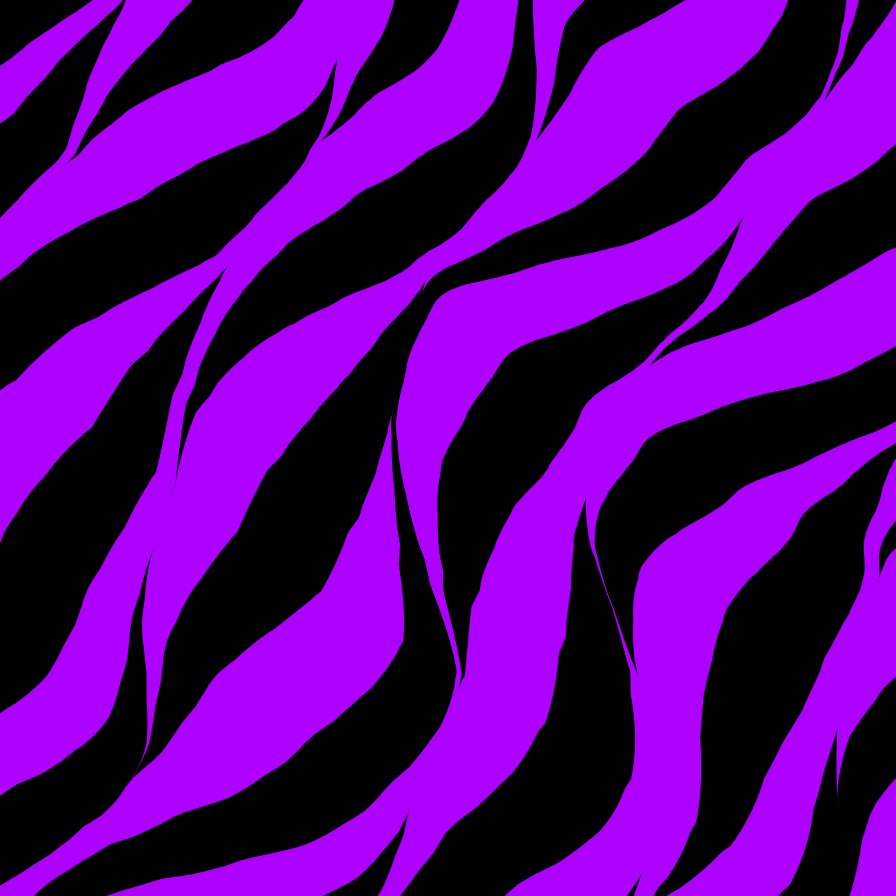
Give the GLSL for this pattern, as a WebGL 1 fragment shader.

```glsl
precision highp float;
// Zebra hide: slanted black stripes on violet that swell, taper to points and fork.

#define STRIPE_ANGLE 0.98   // lean of the stripes, radians
#define COLUMNS 22          // black and violet ribbon pairs across the canvas
#define BLACK_WIDTH 0.049   // mean width of a black ribbon
#define VIOLET_WIDTH 0.053  // mean width of a violet ribbon
#define SWELL_RATE 1.15     // width cycles per canvas length along a stripe
#define BEND 0.10           // sideways sway of all stripes
#define BEND_SCALE 1.9      // frequency of that sway
#define EDGE_PIXELS 0.75    // half width of the edge smoothing
#define SEED 3.0
#define BLACK vec3(0.0)
#define VIOLET vec3(0.68, 0.0, 1.0)

uniform vec2 u_resolution;

float hash(float n) {
  float x = fract(n * 0.1031 + SEED * 0.173);
  x *= x + 33.33;
  return fract(x * (x + x));
}

float hash2(vec2 cell) {
  return hash(dot(cell, vec2(1.0, 17.31)));
}

// Smooth value noise in 0..1
float noise(vec2 p) {
  vec2 cell = floor(p);
  vec2 f = fract(p);
  f = f * f * f * (f * (f * 6.0 - 15.0) + 10.0);
  float low = mix(hash2(cell), hash2(cell + vec2(1.0, 0.0)), f.x);
  float high = mix(hash2(cell + vec2(0.0, 1.0)), hash2(cell + vec2(1.0, 1.0)), f.x);
  return mix(low, high, f.y);
}

// Sine-like wave of period one, built from parabolas
float wave(float turns) {
  float x = 2.0 * fract(turns) - 1.0;
  float y = 4.0 * x * (1.0 - abs(x));
  return y * (0.775 + 0.225 * abs(y));
}

// Signed ribbon width at a place along the stripe; below zero it has ended.
// Golden-ratio phases let neighbours trade width, so the drift stays small.
float ribbonWidth(float column, float kind, float along) {
  float id = column * 2.0 + kind;
  float phase = column * 0.382 + kind * 0.3 + 0.16 * hash(id + 0.3);
  float rate = SWELL_RATE * mix(0.92, 1.08, hash(id + 40.7));
  float swing = mix(0.85, 1.4, hash(id + 90.1)) - 0.2 * kind;
  float mean = mix(BLACK_WIDTH, VIOLET_WIDTH, kind);
  return mean * (1.0 + swing * wave(along * rate + phase));
}

// Total width of all ribbons, used to centre them
float totalWidth(float along) {
  float total = 0.0;
  for (int i = 0; i < COLUMNS; i++) {
    total += max(ribbonWidth(float(i), 0.0, along), 0.0);
    total += max(ribbonWidth(float(i), 1.0, along), 0.0);
  }
  return total;
}

// Signed distance across the stripes, positive inside black
float stripeField(float across, float along) {
  float edge = -0.5 * totalWidth(along);
  float field = -1.0;
  for (int i = 0; i < COLUMNS; i++) {
    float black = ribbonWidth(float(i), 0.0, along);
    float solid = max(black, 0.0);
    field = max(field, 0.5 * black - abs(across - edge - 0.5 * solid));
    edge += solid;

    // An ended violet ribbon closes the seam between two black ones
    float violet = ribbonWidth(float(i), 1.0, along);
    float open = max(violet, 0.0);
    field = max(field, -0.5 * violet - abs(across - edge - 0.5 * open));
    edge += open;
  }
  return field;
}

void main() {
  float scale = min(u_resolution.x, u_resolution.y);
  vec2 p = (gl_FragCoord.xy - 0.5 * u_resolution) / scale;

  // Stripe coordinates, swayed by broad noise
  vec2 dir = vec2(cos(STRIPE_ANGLE), sin(STRIPE_ANGLE));
  float along = dot(p, dir);
  float across = dot(p, vec2(dir.y, -dir.x));
  vec2 q = p * BEND_SCALE + 20.0;
  across += BEND * (noise(q) - 0.5);
  along += BEND * (noise(q + 31.7) - 0.5);

  float soft = EDGE_PIXELS / scale;
  float ink = smoothstep(-soft, soft, stripeField(across, along));
  gl_FragColor = vec4(mix(VIOLET, BLACK, ink), 1.0);
}
```
